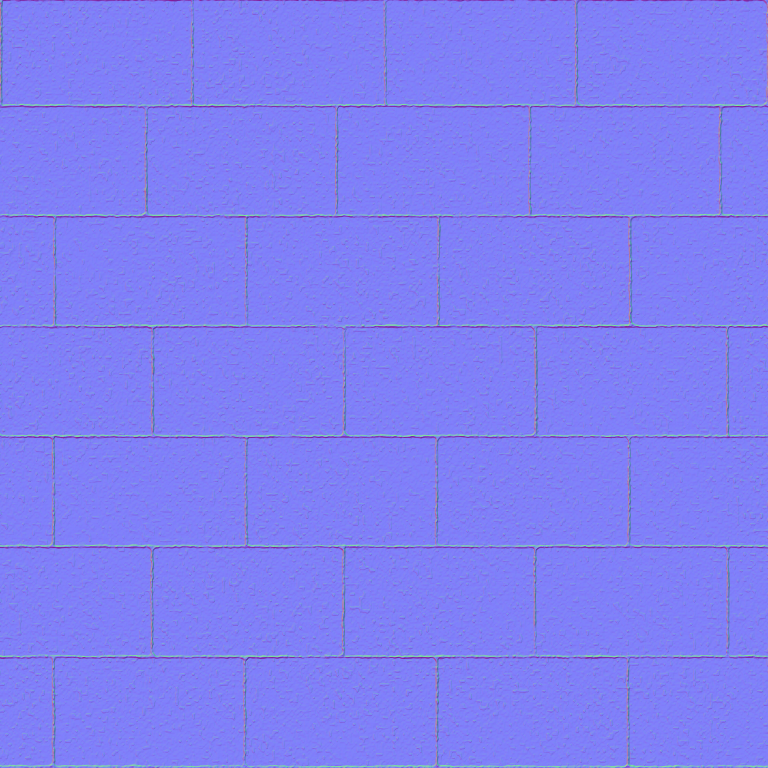
Reproduce this texture map procedurally as a Shadertoy shader.

```glsl
const float ROWS = 7.0;
const float ROW_HEIGHT = 0.1435;
const float ROW_START = 0.0013;
const float TOP_EDGE = 1.0009;
const float BRICK_WIDTH = 0.2496;
const float ROW_SHIFT[7] = float[7](0.280, 0.795, 0.281, 0.795, 0.287, 0.761, 0.006);
const float JOINT_JITTER = 0.002;    // sideways scatter of upright joints
const float EDGE_WOBBLE = 0.0009;    // slow waviness of all joints
const float EDGE_RAGGED = 0.0014;    // fine crumbling of all joints
const float JOINT_HALF = 0.0021;
const float JOINT_DEPTH = 0.00125;
const float CORNER_RADIUS = 0.006;
const float GRAIN_DEPTH = 0.00030;
const float PIT_DEPTH = 0.00026;
const float GRIT_DEPTH = 0.0012;     // loose roughness inside the joints
const float SAMPLE_STEP = 0.0007;
const float SIDE_RELIEF = 0.55;      // strength of the sideways tilt
const float FLAT_BLUE = 0.99;
const float TILT_SHADE = 0.5;        // loss of blue on slopes

float hash(vec2 p) {
    vec3 q = fract(p.xyx * 0.1031);
    q += dot(q, q.yzx + 33.33);
    return fract((q.x + q.y) * q.z);
}

float noise(vec2 p) {
    vec2 cell = floor(p);
    vec2 f = fract(p);
    f = f * f * (3.0 - 2.0 * f);
    float low = mix(hash(cell), hash(cell + vec2(1.0, 0.0)), f.x);
    float high = mix(hash(cell + vec2(0.0, 1.0)), hash(cell + 1.0), f.x);
    return mix(low, high, f.y);
}

vec2 noisePair(vec2 p) {
    return vec2(noise(p + 11.0), noise(p + 57.0)) - 0.5;
}

float roundedBox(vec2 p, vec2 halfSize, float radius) {
    vec2 q = abs(p) - halfSize + radius;
    return length(max(q, 0.0)) + min(max(q.x, q.y), 0.0) - radius;
}

// Position of an upright joint
float jointX(float column, float row) {
    float jitter = hash(vec2(column + 20.0, row + 5.0)) - 0.5;
    return (column + ROW_SHIFT[int(row)]) * BRICK_WIDTH + jitter * JOINT_JITTER;
}

// Signed distance to the outline of the brick around p
float brickDistance(vec2 p) {
    float row = clamp(floor((p.y - ROW_START) / ROW_HEIGHT), 0.0, ROWS - 1.0);
    float column = floor(p.x / BRICK_WIDTH - ROW_SHIFT[int(row)]);
    if (p.x < jointX(column, row)) column -= 1.0;
    else if (p.x > jointX(column + 1.0, row)) column += 1.0;

    float bottom = ROW_START + row * ROW_HEIGHT;
    vec2 low = vec2(jointX(column, row), bottom);
    vec2 high = vec2(jointX(column + 1.0, row), min(bottom + ROW_HEIGHT, TOP_EDGE));
    float radius = CORNER_RADIUS * (0.4 + hash(vec2(column + 31.0, row)));
    return roundedBox(p - 0.5 * (low + high), 0.5 * (high - low), radius);
}

float surfaceHeight(vec2 p) {
    // Worn, crumbling joints
    vec2 shift = noisePair(p * 34.0) * EDGE_WOBBLE + noisePair(p * 210.0) * EDGE_RAGGED;
    float edge = -brickDistance(p + shift);
    float width = JOINT_HALF * mix(0.8, 1.25, noise(p * 75.0 + 91.0));
    float groove = 1.0 - smoothstep(0.0, width, edge);
    float depth = JOINT_DEPTH * mix(0.55, 1.35, noise(p * 40.0 + 140.0));
    float grit = (noise(p * 330.0 + 7.0) - 0.5) * GRIT_DEPTH;

    // Fine stone grain with scattered pits
    float patches = mix(0.8, 1.2, noise(p * 9.0 + 200.0));
    float grain = 0.45 * noise(p * 250.0) + 0.55 * noise(p * 410.0 + 63.0);
    float pits = smoothstep(0.68, 0.92, noise(p * 230.0 + 33.0));
    float stone = (grain * GRAIN_DEPTH - pits * PIT_DEPTH) * patches;
    return stone + groove * (grit - depth);
}

void mainImage(out vec4 fragColor, in vec2 fragCoord) {
    vec2 uv = fragCoord / iResolution.xy;

    // The sampling step widens with the pixel to smooth the edges
    float e = max(SAMPLE_STEP, 0.4 / iResolution.y);
    vec2 dx = vec2(e, 0.0);
    vec2 dy = vec2(0.0, e);
    vec2 slope = vec2(surfaceHeight(uv + dx) - surfaceHeight(uv - dx),
                      surfaceHeight(uv + dy) - surfaceHeight(uv - dy)) / (2.0 * e);

    // Encode the normal with its green axis pointing down
    vec2 tilt = vec2(-slope.x, slope.y) / sqrt(1.0 + dot(slope, slope));
    float blue = FLAT_BLUE - TILT_SHADE * length(tilt);
    fragColor = vec4(0.5 + 0.5 * tilt * vec2(SIDE_RELIEF, 1.0), blue, 1.0);
}
```
